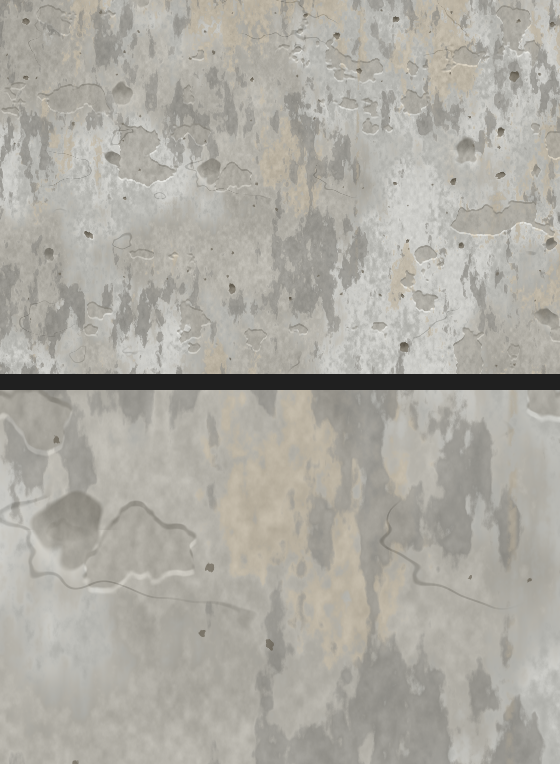
Top: the whole. Bottom: its middle third, enlarged.
Reproduce this texture procedurally as a WebGL 2 fragment shader.

```glsl
#version 300 es
precision highp float;
// Weathered concrete wall: worn whitewash over cement, with grey drips, ochre stains and pits.

#define WHITEWASH vec3(0.800, 0.800, 0.783)
#define THIN_WASH vec3(0.725, 0.725, 0.705)
#define CEMENT    vec3(0.688, 0.675, 0.640)
#define OCHRE     vec3(0.735, 0.695, 0.620)
#define GREY      vec3(0.560, 0.553, 0.530)
#define PIT_DARK  vec3(0.340, 0.315, 0.265)
#define CEMENT_LEVEL 0.55
#define GREY_LEVEL   0.71
#define OCHRE_LEVEL  0.65
#define CHIP_LEVEL   0.68
#define SEAM_X       0.957
#define GRAIN        0.13

uniform vec2 u_resolution;
out vec4 fragColor;

float hash(vec2 cell) {
  vec3 q = fract(cell.xyx * 0.1031);
  q += dot(q, q.yzx + 33.33);
  return fract((q.x + q.y) * q.z);
}

float noise(vec2 p) {
  vec2 i = floor(p), f = fract(p);
  f = f * f * (3.0 - 2.0 * f);
  return mix(mix(hash(i), hash(i + vec2(1, 0)), f.x),
             mix(hash(i + vec2(0, 1)), hash(i + vec2(1, 1)), f.x), f.y);
}

float fbm(vec2 p) {
  float sum = 0.0, amp = 0.516;
  for (int i = 0; i < 5; i++) {
    sum += amp * noise(p);
    p = mat2(1.99, 0.12, -0.12, 1.99) * p + 17.3;
    amp *= 0.5;
  }
  return sum;
}

// Soft blob centred at c, with separate radii
float blob(vec2 p, vec2 c, vec2 r) {
  vec2 d = (p - c) / r;
  return exp(-dot(d, d));
}

// Scattered hollows: x = coverage, y = upper inner shadow, z = light lower lip
vec3 pits(vec2 p, float cells, float density, float rMin, float rMax, float seed) {
  vec2 id = floor(p * cells);
  vec2 key = id + seed;
  if (hash(key) > density) return vec3(0);
  vec2 jitter = vec2(hash(key + 41.0), hash(key + 73.0)) - 0.5;
  vec2 d = p - (id + 0.5 + 0.45 * jitter) / cells;
  float r = mix(rMin, rMax, pow(hash(key + 97.0), 2.0));
  float a = 2.4 * (hash(key + 131.0) - 0.5);
  vec2 e = mat2(cos(a), sin(a), -sin(a), cos(a)) * d;
  e.x *= 1.0 + 0.6 * hash(key + 151.0);
  float wobble = 0.75 * (noise(e / r * 1.6 + key * 3.1) - 0.5);
  float dist = length(e) / r - 1.0 + wobble;
  float soft = max(0.12, 0.8 / (r * u_resolution.y));
  float inside = 1.0 - smoothstep(-soft, soft, dist);
  float shadow = inside * smoothstep(-0.5, 0.6, d.y / r + wobble);
  float lip = (1.0 - inside) * (1.0 - smoothstep(0.1, 0.6, dist)) * step(d.y, 0.0);
  return vec3(inside, shadow, lip);
}

void main() {
  vec2 p = gl_FragCoord.xy / u_resolution.y;

  // Shared textures: long drips and fine grit
  float drip = fbm(p * vec2(34.0, 7.0) + 5.0) - 0.5;
  float grit = fbm(p * vec2(120.0, 85.0) + 11.0) - 0.5;

  // Whitewash of uneven thickness
  float wash = fbm(p * vec2(9.0, 5.0) + 23.0) + 0.5 * drip + 0.4 * grit;
  vec3 color = mix(THIN_WASH, WHITEWASH, smoothstep(0.33, 0.58, wash));

  // Bare cement, widest left of the middle
  float bare = fbm(p * vec2(2.8, 3.6) + 3.0) + 0.30 * drip + 0.25 * grit
             + 0.15 * blob(p, vec2(0.45, 0.52), vec2(0.60, 0.27));
  float tone = fbm(p * vec2(6.0, 7.0) + 61.0) - 0.5;
  float cement = smoothstep(CEMENT_LEVEL - 0.06, CEMENT_LEVEL + 0.09, bare);
  color = mix(color, CEMENT + 0.16 * tone, 0.88 * cement);

  // Ochre stains, mostly near the top
  float stain = fbm(p * vec2(5.0, 3.6) + 47.0) + 0.45 * drip + 0.35 * grit
              + 0.12 * smoothstep(0.65, 1.0, p.y);
  color = mix(color, OCHRE, 0.75 * smoothstep(OCHRE_LEVEL - 0.03, OCHRE_LEVEL + 0.06, stain));

  // Ragged grey flakes drawn out downwards, denser at the lower right
  float flake = 0.62 * fbm(p * vec2(3.6, 4.4) + 83.0)
              + 0.60 * fbm(p * vec2(42.0, 15.0) + 29.0) + 0.22 * grit
              + 0.08 * blob(p, vec2(1.30, 0.15), vec2(0.45, 0.30));
  float flaked = smoothstep(GREY_LEVEL - 0.025, GREY_LEVEL + 0.055, flake);
  color = mix(color, GREY + 0.12 * tone, 0.80 * flaked);

  // Chipped skin with a shaded upper edge
  vec2 chipPos = p * vec2(8.0, 9.5) + 101.0;
  float chip = smoothstep(CHIP_LEVEL, CHIP_LEVEL + 0.02, fbm(chipPos));
  float above = smoothstep(CHIP_LEVEL, CHIP_LEVEL + 0.02, fbm(chipPos + vec2(0.0, 0.045)));
  color = mix(color, CEMENT - 0.03, 0.75 * chip);
  color += 0.09 * (above - chip);

  // Upright seam and faint hairline cracks
  float seamX = SEAM_X + 0.012 * (noise(vec2(p.y * 5.0, 3.0)) - 0.5);
  float seam = (1.0 - smoothstep(0.001, 0.006, abs(p.x - seamX))) * smoothstep(0.2, 0.45, p.y);
  color = mix(color, OCHRE - 0.06, 0.6 * seam * smoothstep(-0.12, 0.12, grit + drip));
  float ridge = abs(fbm(p * vec2(3.0, 5.0) + 137.0) - 0.5);
  float crack = (1.0 - smoothstep(0.001, 0.006, ridge)) * smoothstep(0.55, 0.7, noise(p * 6.0 + 9.0));
  color -= 0.10 * crack;

  // Shallow hollows, then deep holes, then pinholes
  vec3 hollow = pits(p, 4.5, 0.24, 0.016, 0.034, 7.0);
  color = mix(color, CEMENT - 0.07 + 0.2 * tone, 0.8 * hollow.x);
  color += 0.05 * hollow.z - 0.13 * hollow.y;
  vec3 hole = pits(p, 7.0, 0.30, 0.005, 0.014, 19.0);
  color = mix(color, PIT_DARK + 0.16 * (hole.x - hole.y), 0.88 * hole.x) + 0.05 * hole.z;
  vec3 pinhole = pits(p, 17.0, 0.16, 0.002, 0.005, 53.0);
  color = mix(color, PIT_DARK + 0.08, 0.75 * pinhole.x);

  color += GRAIN * grit;
  fragColor = vec4(clamp(color, 0.0, 1.0), 1.0);
}
```
